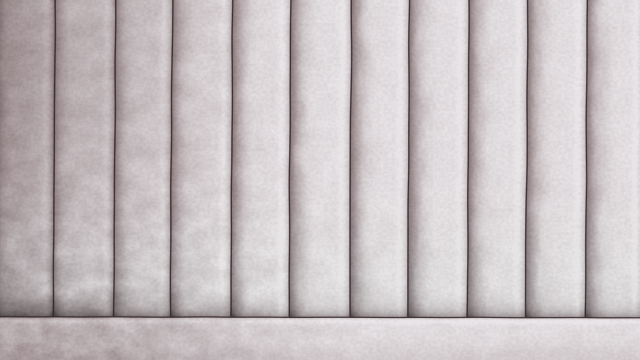
Give the GLSL for this texture, as a WebGL 2 fragment shader.

```glsl
#version 300 es
precision highp float;
// Velvet headboard: eleven padded upright channels above a plain base rail.
// Slightly wandering seams split the width; each channel is shaded by its
// distance to the seams, then worn with gradient noise for nap and grain.
uniform vec2 u_resolution;
out vec4 fragColor;

const float CHANNEL_WIDTH = 0.0921;
const float FIRST_SEAM = 0.0855;
const float RAIL_TOP = 0.0675;
const vec3 SEAM_COLOR = vec3(0.20, 0.14, 0.15);
const vec3 SHADOW_COLOR = vec3(0.32, 0.27, 0.28);
const vec3 MID_COLOR = vec3(0.61, 0.55, 0.56);
const vec3 LIGHT_COLOR = vec3(0.87, 0.85, 0.86);

float hash(vec2 p) {
    vec3 q = fract(vec3(p.xyx) * 0.1031);
    q += dot(q, q.yzx + 33.33);
    return fract((q.x + q.y) * q.z);
}

vec2 gradient(vec2 cell) {
    float angle = 6.2832 * hash(cell);
    return vec2(cos(angle), sin(angle));
}

// Gradient noise, roughly -0.7 to 0.7
float noise(vec2 p) {
    vec2 i = floor(p), f = fract(p);
    vec2 s = f * f * f * (f * (f * 6.0 - 15.0) + 10.0);
    vec2 e = vec2(0.0, 1.0);
    float low = mix(dot(gradient(i), f), dot(gradient(i + e.yx), f - e.yx), s.x);
    float high = mix(dot(gradient(i + e), f - e), dot(gradient(i + 1.0), f - 1.0), s.x);
    return mix(low, high, s.y);
}

float fbm(vec2 p, int octaves) {
    float sum = 0.0, amplitude = 1.0;
    for (int k = 0; k < octaves; k++) {
        sum += amplitude * noise(p);
        p = p * 2.03 + 17.7;
        amplitude *= 0.55;
    }
    return sum;
}

// Horizontal position of a numbered seam at height y
float seamX(float index, float y) {
    float lean = 0.006 * (y - 0.3);
    float wander = 0.0016 * noise(vec2(index * 5.3 + 40.0, y * 9.0 + 3.0));
    float jitter = 0.004 * (hash(vec2(index + 20.0, 7.0)) - 0.5);
    return FIRST_SEAM + CHANNEL_WIDTH * index + lean + wander + jitter;
}

float line(float dist, float halfWidth, float pixel) {
    return 1.0 - smoothstep(halfWidth - pixel, halfWidth + pixel, abs(dist));
}

// Brightness of the padding from distances to its left, right and lower seams
float channelTone(vec2 p, float index, float left, float right, float above) {
    float lit = smoothstep(0.0, 0.50, p.x);
    float base = mix(0.70, 0.885, lit);
    base += 0.06 * (1.0 - lit) * smoothstep(0.45, 0.12, p.y);
    base -= 0.07 * smoothstep(0.11, 0.0, p.x);

    float ragged = fbm(vec2(p.x * 30.0, p.y * 14.0) + index * 9.0, 3);
    float reach = mix(0.009, 0.015, lit) * (1.0 + 0.45 * ragged);
    float leftShade = mix(0.17, 0.36, lit) * exp(-pow(max(left, 0.0) / reach, 1.25));
    float rightShade = mix(0.24, 0.15, lit) * exp(-max(right, 0.0) / 0.0045);
    float ridge = 0.035 * exp(-pow((right - 0.013) / 0.006, 2.0));
    float lowerShade = 0.26 * exp(-max(above, 0.0) / 0.012);
    lowerShade += 0.08 * (1.0 - lit) * smoothstep(0.055, 0.01, above);
    return base + ridge - leftShade - rightShade - lowerShade;
}

float railTone(vec2 p, float below) {
    float base = mix(0.70, 0.87, smoothstep(0.0, 0.6, p.x));
    float lip = 0.05 * exp(-pow((below - 0.006) / 0.005, 2.0));
    float foldShade = 0.14 * exp(-below / 0.002);
    return base + lip - foldShade - 0.05 * smoothstep(0.03, 0.07, below);
}

// Velvet ramp from shadow through dusty mid tone to pale sheen
vec3 velvet(float tone) {
    vec3 dark = mix(SHADOW_COLOR, MID_COLOR, clamp((tone - 0.32) / 0.29, 0.0, 1.0));
    return mix(dark, LIGHT_COLOR, clamp((tone - 0.61) / 0.26, 0.0, 1.15));
}

void main() {
    vec2 p = gl_FragCoord.xy / u_resolution.x;
    float pixel = 0.7 / u_resolution.x;

    // Find the channel after the seams have wandered
    float index = floor((p.x - FIRST_SEAM) / CHANNEL_WIDTH);
    if (p.x < seamX(index, p.y)) index -= 1.0;
    else if (p.x >= seamX(index + 1.0, p.y)) index += 1.0;
    float left = p.x - seamX(index, p.y);
    float right = seamX(index + 1.0, p.y) - p.x;
    float above = p.y - RAIL_TOP + 0.0015 * p.x - 0.0008 * noise(vec2(p.x * 14.0, 2.0));

    float padding = smoothstep(-pixel, pixel, above);
    float tone = mix(railTone(p, max(-above, 0.0)),
                     channelTone(p, index, left, right, above), padding);

    // Brushed nap is strongest low on the darker left side
    float wear = mix(0.075, 0.022, smoothstep(0.1, 0.65, p.x));
    wear *= mix(1.2, 0.6, smoothstep(0.05, 0.4, p.y));
    tone += wear * fbm(p * vec2(24.0, 32.0), 4);
    tone += 0.035 * fbm(p * vec2(170.0, 190.0), 2);

    // Greyer sheen toward the foot, then the stitched lines
    vec3 color = velvet(tone);
    float grey = dot(color, vec3(0.33));
    color = mix(color, vec3(grey), 0.45 * smoothstep(0.3, 0.08, p.y) * padding);
    float upright = line(min(left, right), 0.0011, pixel) * padding;
    float crossing = line(above, 0.0010, pixel);
    color = mix(color, SEAM_COLOR, 0.85 * max(upright, crossing));
    fragColor = vec4(color, 1.0);
}
```
